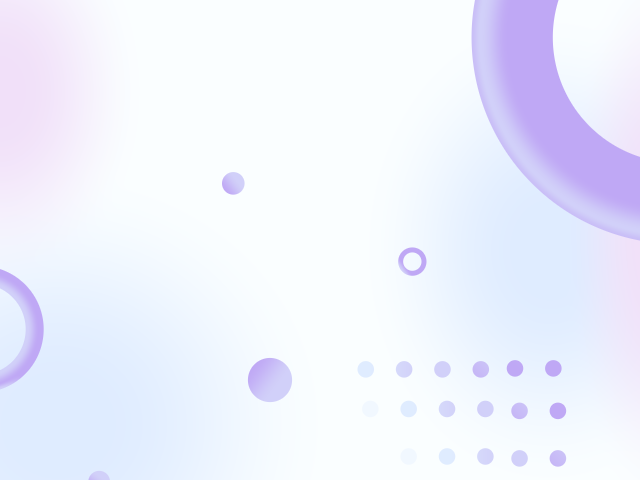
A Shadertoy shader for this background:

```glsl
// Pale pastel backdrop with soft elliptical glows, lilac rings, discs
// and a fading grid of dots. Glows are smooth falloffs, shapes are circle
// distances; all lengths are in canvas heights from the lower left.

const vec3 WHITE    = vec3(0.980, 0.995, 1.000);
const vec3 ICE      = vec3(0.875, 0.925, 1.000);
const vec3 PINK     = vec3(0.945, 0.880, 0.975);
const vec3 LAVENDER = vec3(0.820, 0.815, 0.975);
const vec3 PURPLE   = vec3(0.750, 0.660, 0.960);

const vec2  BIG_CENTER   = vec2(1.413, 0.922);
const vec2  BIG_RADII    = vec2(0.2613, 0.4306);  // inner, outer
const vec2  SIDE_CENTER  = vec2(-0.041, 0.314);
const vec2  SIDE_RADII   = vec2(0.0945, 0.132);
const vec2  SMALL_CENTER = vec2(0.859, 0.455);
const vec2  SMALL_RADII  = vec2(0.0191, 0.0295);

const vec2  GRID_ORIGIN  = vec2(0.762, 0.2305);
const vec2  GRID_STEP    = vec2(0.0799, 0.0825);
const float GRID_RADIUS  = 0.0172;
const int   GRID_COLUMNS = 6;
const int   GRID_ROWS    = 3;

// Soft ellipse: 1 near the centre, 0 at the given radii
float glow(vec2 p, vec2 center, vec2 radii, float core) {
    return 1.0 - smoothstep(core, 1.0, length((p - center) / radii));
}

// Antialiased coverage of a signed distance
float cover(float dist) {
    return clamp(0.5 - dist * iResolution.y, 0.0, 1.0);
}

float ring(float r, vec2 radii) {
    return cover(max(r - radii.y, radii.x - r));
}

vec3 backdrop(vec2 p) {
    vec3 col = WHITE;
    col = mix(col, ICE,  glow(p, vec2(0.1215, 0.115), vec2(0.573, 0.538), 0.15));
    col = mix(col, ICE,  glow(p, vec2(1.146, 0.479), vec2(0.400, 0.503), 0.15));
    col = mix(col, PINK, glow(p, vec2(0.0, 0.809), vec2(0.304, 0.420), 0.15));
    col = mix(col, PINK, glow(p, vec2(1.372, 0.514), vec2(0.200, 0.590), 0.15));
    return col;
}

// Disc shaded from purple at the lower left to lavender
vec3 disc(vec3 col, vec2 p, vec2 center, float radius, vec2 lightDir) {
    vec2 q = (p - center) / radius;
    vec3 tint = mix(PURPLE, LAVENDER, smoothstep(-1.1, 0.5, dot(q, lightDir)));
    return mix(col, tint, cover(length(p - center) - radius));
}

vec3 dotGrid(vec3 col, vec2 p) {
    for (int row = 0; row < GRID_ROWS; row++) {
        for (int column = 0; column < GRID_COLUMNS; column++) {
            float late = step(3.5, float(column));
            float lower = step(0.5, float(row));
            vec2 center = GRID_ORIGIN + vec2(column, -row) * GRID_STEP;
            center.x += 0.0095 * lower - 0.0087 * late;
            center.y += late * mix(0.002, -0.004, lower);
            center.y -= 0.0165 * step(1.5, float(row));

            // Colour and opacity advance along the grid diagonals
            float tone = float(column - row);
            vec2 q = (p - center) / GRID_RADIUS;
            float shade = tone - 0.15 * (q.x + q.y);
            vec3 tint = mix(ICE, LAVENDER, smoothstep(0.0, 1.4, tone + 0.15 * q.x));
            tint = mix(tint, PURPLE, smoothstep(2.0, 4.0, shade));
            float opacity = smoothstep(-1.6, 0.0, tone);
            col = mix(col, tint, opacity * cover(length(p - center) - GRID_RADIUS));
        }
    }
    return col;
}

void mainImage(out vec4 fragColor, in vec2 fragCoord) {
    vec2 p = fragCoord / iResolution.y;
    vec3 col = backdrop(p);

    // Large corner ring: solid inside, pale towards the outer rim
    float r = length(p - BIG_CENTER);
    float rim = smoothstep(0.355, 0.412, r) * (1.0 - 0.45 * smoothstep(0.412, 0.4306, r));
    col = mix(col, mix(PURPLE, LAVENDER, rim), ring(r, BIG_RADII));

    // Side ring: purple outside, pale inside and at its lower end
    vec2 q = p - SIDE_CENTER;
    r = length(q);
    float pale = 1.0 - smoothstep(0.098, 0.122, r);
    pale = max(pale, smoothstep(0.095, 0.125, -q.y) * smoothstep(0.118, 0.130, r));
    col = mix(col, mix(PURPLE, LAVENDER, pale), ring(r, SIDE_RADII));

    // Small ring with a pale lower left rim
    q = p - SMALL_CENTER;
    r = length(q);
    pale = smoothstep(0.017, 0.029, dot(q, vec2(-0.8, -0.6)));
    col = mix(col, mix(PURPLE, LAVENDER, pale), ring(r, SMALL_RADII));

    // Loose discs
    col = disc(col, p, vec2(0.486, 0.618), 0.0235, vec2(0.8, 0.6));
    col = disc(col, p, vec2(0.5625, 0.2083), 0.046, vec2(0.8, -0.6));
    col = disc(col, p, vec2(0.2066, -0.0035), 0.0226, vec2(0.6, 0.8));

    fragColor = vec4(dotGrid(col, p), 1.0);
}
```
